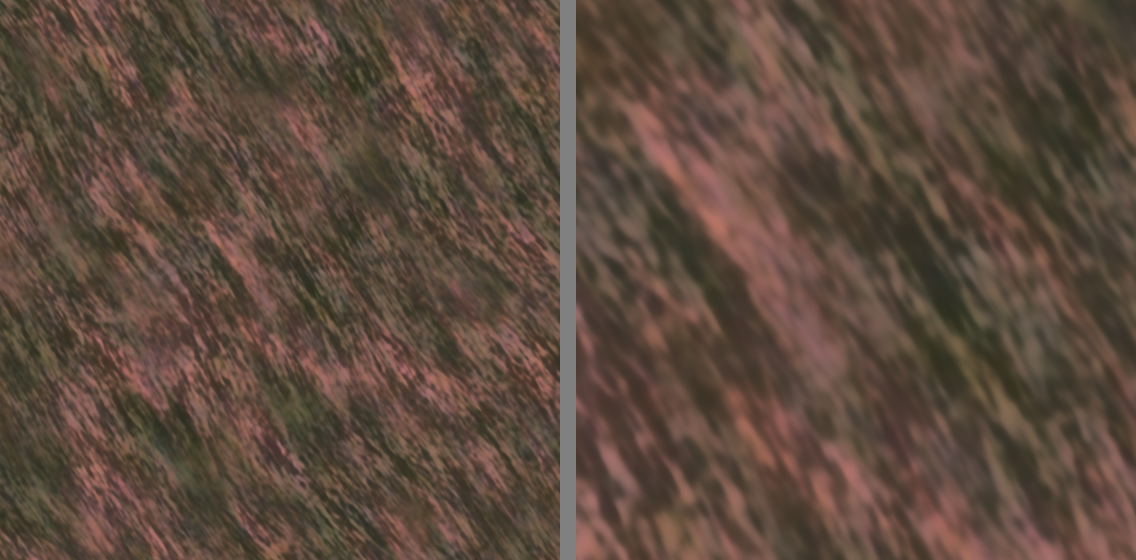
Left: the whole. Right: its middle third, enlarged.
This texture is drawn by a WebGL 2 fragment shader. Its source:

```glsl
#version 300 es
precision highp float;
// Slanted, streaky fibres in dusty pink and brown over soft dark green patches.

uniform vec2 u_resolution;
out vec4 fragColor;

#define SLANT 0.98                        // downward angle of the streaks, radians
#define BEND 0.011                        // sideways wander of the streaks
#define PATCH_CELLS vec2(3.8, 6.6)        // cells per canvas: along, across
#define BAND_CELLS vec2(6.0, 25.0)
#define STREAK_CELLS vec2(13.0, 70.0)
#define GRAIN_CELLS vec2(36.0, 132.0)
#define BASE_COLOR vec3(0.352, 0.285, 0.235)
#define PATCH_TINT vec3(0.160, 0.060, 0.122)  // green to pink
#define LIGHT_TINT vec3(0.230, 0.195, 0.215)  // dark to bright
#define WARM_TINT vec3(0.016, 0.000, -0.038)  // grey to orange
#define BLUSH_TINT vec3(0.012, -0.014, 0.010) // olive to rose

// Integer hash of a lattice cell, giving a vector in [-1, 1]^2.
vec2 hashGradient(ivec2 cell, int seed) {
    uvec2 v = uvec2(cell + ivec2(seed * 131, seed * 277));
    v = v * 1664525u + 1013904223u;
    v.x += v.y * 1664525u;
    v.y += v.x * 1664525u;
    v ^= v >> 16u;
    v.x += v.y * 1664525u;
    v.y += v.x * 1664525u;
    v ^= v >> 16u;
    return vec2(v & 0xffffu) / 32767.5 - 1.0;
}

// Gradient noise scaled to a standard deviation near one.
float noise(vec2 p, int seed) {
    ivec2 cell = ivec2(floor(p));
    vec2 f = fract(p);
    vec2 w = f * f * f * (f * (f * 6.0 - 15.0) + 10.0);
    float sum = 0.0;
    for (int i = 0; i < 4; i++) {
        ivec2 corner = ivec2(i & 1, i >> 1);
        vec2 c = vec2(corner);
        vec2 weight = mix(1.0 - w, w, c);
        sum += weight.x * weight.y * dot(hashGradient(cell + corner, seed), f - c);
    }
    return sum / 0.175;
}

// Eases large values towards a limit.
float softLimit(float x, float limit) {
    return x * inversesqrt(1.0 + x * x / (limit * limit));
}

void main() {
    vec2 p = gl_FragCoord.xy / u_resolution.y;

    // Axes along and across the streaks, gently bent.
    vec2 along = vec2(cos(SLANT), -sin(SLANT));
    vec2 across = vec2(-along.y, along.x);
    vec2 q = vec2(dot(p, along), dot(p, across));
    q.y += BEND * noise(p * 1.9, 1);

    // Broad colour patches, broken up by long bands.
    float band = noise(q * BAND_CELLS, 2);
    float patches = 0.72 * noise(q * PATCH_CELLS, 3)
                  + 0.46 * noise(q * vec2(8.5, 13.0) + 0.3 * band, 4)
                  + 0.44 * band;
    patches = softLimit(patches, 2.2);

    // Thin lines and grain, crisp in clumps and faint between them.
    float clump = noise(q * vec2(6.0, 10.0), 10);
    float lines = 0.50 * noise(q * STREAK_CELLS, 6)
                + 0.46 * noise(q * GRAIN_CELLS, 7)
                + 0.24 * noise(q * GRAIN_CELLS * vec2(2.0, 1.3), 8)
                + 0.22 * noise(p * 85.0, 9);
    lines *= clamp(1.0 + 0.26 * clump + 0.14 * patches, 0.45, 1.6);

    // Softer light and shade under the lines.
    float shade = 0.34 * noise(q * vec2(10.0, 16.0), 15)
                + 0.36 * noise(q * BAND_CELLS * 1.4, 5)
                + 0.22 * noise(q * vec2(24.0, 44.0), 16);
    float light = softLimit(1.08 * (lines + shade), 2.3);

    // Small shifts of hue.
    float warm = 0.8 * noise(q * vec2(10.0, 18.0), 11) + 0.6 * noise(q * vec2(32.0, 64.0), 12);
    float blush = 0.7 * noise(q * vec2(9.0, 22.0), 13) + 0.7 * noise(q * vec2(30.0, 75.0), 14);

    vec3 color = BASE_COLOR * exp(patches * PATCH_TINT + light * LIGHT_TINT
                                + warm * WARM_TINT + blush * BLUSH_TINT);
    fragColor = vec4(clamp(color, 0.0, 1.0), 1.0);
}
```
